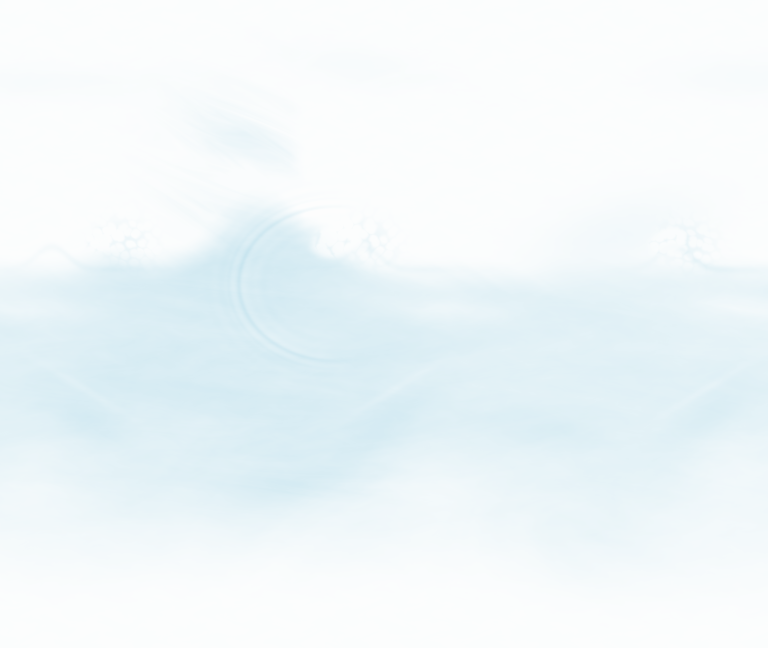
A WebGL 2 fragment shader for this background:

```glsl
#version 300 es
precision highp float;

#define PAPER vec3(0.992, 0.994, 0.994)
#define WATER vec3(0.765, 0.888, 0.932)
#define HORIZON 0.592
#define PERIOD 0.48
#define STREAK 0.13
#define GRAIN 0.035
#define FOAM 0.75
#define ARC_CENTER vec2(0.519, 0.562)
#define ARC_RADII vec2(0.150, 0.119)

uniform vec2 u_resolution;
out vec4 fragColor;

float bell(float d, float width) {
    return exp(-d * d / (width * width));
}

// Soft elliptical stain, tilted by an angle
float stain(vec2 p, vec2 center, vec2 radii, float angle) {
    float c = cos(angle), s = sin(angle);
    vec2 d = mat2(c, -s, s, c) * (p - center) / radii;
    return exp(-dot(d, d));
}

vec2 hash2(vec2 q) {
    q = vec2(dot(q, vec2(127.1, 311.7)), dot(q, vec2(269.5, 183.3)));
    return fract(sin(q) * 4375.85);
}

// Distance to the nearest scattered cell point
float cells(vec2 q) {
    vec2 base = floor(q), f = fract(q);
    float nearest = 2.0;
    for (int j = -1; j <= 1; j++)
        for (int i = -1; i <= 1; i++) {
            vec2 o = vec2(i, j);
            nearest = min(nearest, length(o + hash2(base + o) - f));
        }
    return nearest;
}

// Layered, bent sines, roughly -1 to 1
float waves(vec2 q) {
    float sum = 0.0, amp = 0.6;
    for (int i = 0; i < 5; i++) {
        q += 0.7 * sin(q.yx * 1.2 + float(i) * 1.7);
        sum += amp * sin(q.x) * sin(q.y + 0.8);
        q = mat2(1.58, 0.95, -0.95, 1.58) * q + 2.3;
        amp *= 0.62;
    }
    return sum;
}

// Broad body of water between the horizon and the pale foreground
float waterBody(vec2 p, float rough) {
    float edge = HORIZON + 0.095 * bell(p.x - 0.41, 0.115) + 0.02 * bell(p.x - 0.17, 0.06);
    float cover = smoothstep(edge + 0.02, edge - 0.055, p.y + 0.018 * rough);
    float low = 0.06 - 0.03 * smoothstep(0.65, 0.95, p.x);
    float fade = smoothstep(low, 0.37, p.y + 0.02 * rough);
    return cover * fade * mix(0.41, 0.64, bell(p.x - 0.37, 0.29));
}

// Thin concentric strokes of the curling wave
float curl(vec2 p) {
    float d = (length((p - ARC_CENTER) / ARC_RADII) - 1.0) * 0.13;
    float side = smoothstep(0.05, -0.07, p.x - ARC_CENTER.x);
    float strokes = 0.17 * bell(d, 0.003) + 0.09 * bell(d - 0.014, 0.003);
    strokes -= 0.10 * bell(d - 0.007, 0.004) + 0.07 * bell(d + 0.012, 0.008);
    return side * (strokes + 0.05 * bell(d, 0.035) * sin(d * 330.0));
}

void main() {
    vec2 p = gl_FragCoord.xy / u_resolution.y;
    float cloud = waves(p * vec2(6.0, 9.0));
    float brush = waves(p * vec2(7.0, 38.0) + vec2(3.0, 1.0));
    float slant = waves(vec2(p.x * 9.0 + p.y * 6.0, p.y * 32.0 + p.x * 18.0));
    float grain = waves(p * vec2(60.0, 130.0));

    float body = waterBody(p, cloud);
    float tint = 0.025 + body + body * STREAK * (brush + 0.7 * cloud);

    // Rising plume of slanted strokes, with a sharp right side
    float plume = stain(p, vec2(0.37, 0.755), vec2(0.11, 0.11), -0.35);
    plume *= smoothstep(0.475, 0.445, p.x + 0.012 * brush);
    tint += plume * (0.12 + 0.30 * max(slant, -0.3));
    tint += 0.20 * stain(p, vec2(0.37, 0.672), vec2(0.09, 0.022), -0.25) * (1.0 + slant);

    // Faint haze in the sky and in the foreground
    tint += 0.16 * stain(p, vec2(0.95, 0.635), vec2(0.13, 0.055), 0.3);
    tint += 0.08 * stain(p, vec2(0.08, 0.875), vec2(0.16, 0.025), 0.0) * (1.0 + cloud);
    tint += 0.09 * stain(p, vec2(0.60, 0.885), vec2(0.13, 0.03), -0.2) * (1.0 + cloud);
    tint += 0.08 * stain(p, vec2(1.16, 0.88), vec2(0.13, 0.03), 0.0);
    tint += 0.10 * stain(p, vec2(0.93, 0.18), vec2(0.15, 0.08), 0.1) * (1.0 + 0.5 * cloud);
    tint += 0.13 * stain(p, vec2(0.47, 0.255), vec2(0.12, 0.03), 0.15) * (1.0 + brush);
    tint += 0.12 * stain(p, vec2(0.85, 0.33), vec2(0.09, 0.025), -0.1);
    tint += curl(p);

    // Repeating light streaks, horizon strokes, swells and pale pools
    for (int i = 0; i < 3; i++) {
        float x = float(i) * PERIOD;
        float lean = i == 0 ? -0.55 : 0.55;
        tint -= 0.22 * stain(p, vec2(0.19 + x - (i == 0 ? 0.15 : 0.0), 0.525), vec2(0.11, 0.022), -0.08) * (1.0 + 0.6 * brush);
        float drop = HORIZON - 0.008 + 0.035 * bell(p.x - 0.08 - x, 0.035);
        tint += 0.15 * bell(p.y - drop, 0.006) * bell(p.x - 0.13 - x, 0.10) * (1.0 + 0.6 * slant);
        vec2 swell = vec2(0.13 + x, 0.355);
        tint += 0.14 * stain(p, swell, vec2(0.075, 0.028), lean);
        tint -= 0.10 * stain(p, swell + vec2(0.0, 0.045), vec2(0.08, 0.006), lean);
        tint -= 0.14 * stain(p, vec2(0.18 + x - (i == 0 ? 0.12 : 0.0), 0.27), vec2(0.08, 0.06), 0.2) * (1.0 + 0.5 * cloud);
    }

    // Broken foam crests with speckled blue spray
    float cell = cells(p * 75.0 + cloud);
    vec3 crests[3] = vec3[3](vec3(0.163, 0.632, 0.65), vec3(0.521, 0.632, 1.0), vec3(1.03, 0.628, 0.65));
    for (int i = 0; i < 3; i++) {
        vec2 c = crests[i].xy;
        float size = crests[i].z;
        float foam = stain(p, c, vec2(0.052, 0.032) * size, 0.4);
        foam = smoothstep(0.3, 0.65, foam + 0.12 * slant);
        tint = mix(tint, 0.02 + 0.30 * smoothstep(0.5, 0.9, cell), foam * FOAM * (0.6 + 0.4 * size));
        float spray = stain(p, c + vec2(0.05 * size, -0.005), vec2(0.04, 0.032), -0.4);
        tint += 0.24 * spray * (1.0 - foam) * smoothstep(0.3, 0.75, cell);
    }

    tint += GRAIN * grain * (0.25 + body);
    fragColor = vec4(mix(PAPER, WATER, clamp(tint, 0.0, 1.0)), 1.0);
}
```
